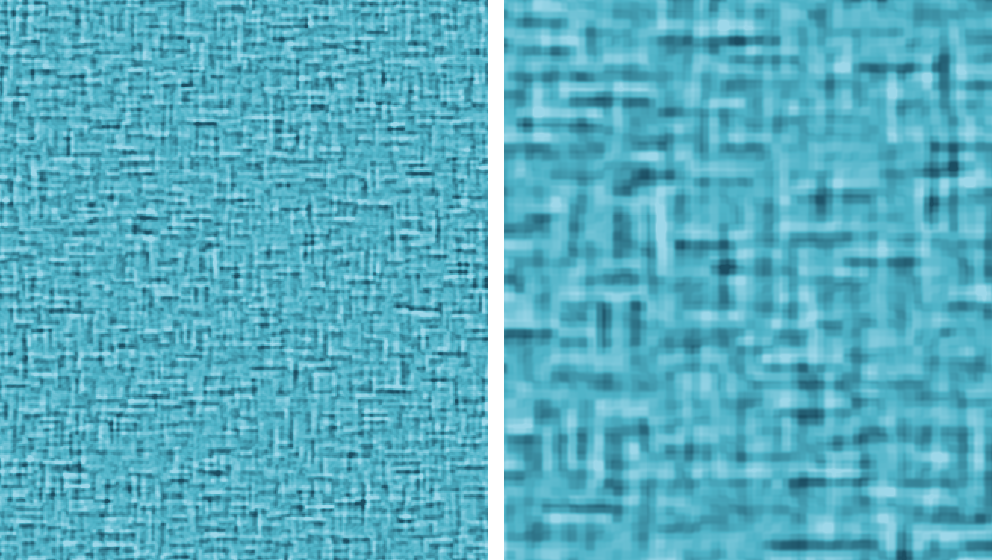
Left: the whole. Right: its middle third, enlarged.
Write a Shadertoy shader that draws this texture.

```glsl
vec3 hash3(vec2 cell, float seed) {
    vec3 k = vec3(dot(cell, vec2(127.1, 311.7)),
                  dot(cell, vec2(269.5, 183.3)),
                  dot(cell, vec2(419.2, 371.9)));
    return fract(sin(k + seed * 17.3) * 43758.5);
}

// Embossed dashes along x: a lit upper side and a shaded lower side
float threads(vec2 p, float seed) {
    vec2 cellSize = vec2(8.5, 2.3);
    vec2 home = floor(p / cellSize);
    float relief = 0.0;
    for (int j = -1; j <= 1; j++) {
        for (int i = -1; i <= 1; i++) {
            vec2 cell = home + vec2(i, j);
            vec3 place = hash3(cell, seed);
            vec3 form = hash3(cell, seed + 5.0);
            vec2 d = p - (cell + place.xy) * cellSize;
            float halfLength = mix(1.8, 5.5, form.x);
            float across = d.y / mix(0.85, 1.3, form.y);
            float along = 1.0 - smoothstep(halfLength - 0.9, halfLength + 0.5, abs(d.x));
            float strength = 0.2 + 1.3 * place.z * place.z;
            float side = form.z < 0.2 ? -1.0 : 1.0;
            relief += side * strength * along * 2.33 * across * exp(-across * across);
        }
    }
    return relief;
}

void mainImage(out vec4 fragColor, in vec2 fragCoord) {
    // Soft staircase gives the cloth its small square grains
    vec2 p = fragCoord / iResolution.y * 190.0;
    vec2 grain = floor(p);
    p = grain + smoothstep(0.1, 0.9, p - grain);

    // Two layers of threads in each direction
    float relief = 0.0;
    for (int i = 0; i < 2; i++) {
        float layer = float(i);
        vec2 shift = layer * vec2(3.7, 1.3);
        relief += 0.95 * threads(p + shift, layer + 1.0);
        relief += 0.75 * threads(p.yx + shift, layer + 11.0);
    }

    // Fine unevenness of the fibres
    relief += 0.25 * sin(p.x * 1.7 + 2.0 * sin(p.y * 0.9))
                   * sin(p.y * 1.9 + 2.0 * sin(p.x * 0.7));
    relief = clamp(relief, -3.0, 2.2);

    vec3 cloth = vec3(0.305, 0.70, 0.78);
    vec3 lit = vec3(0.14, 0.065, 0.06);
    vec3 shade = vec3(0.067, 0.132, 0.132);
    vec3 color = cloth + max(relief, 0.0) * lit + min(relief, 0.0) * shade;
    fragColor = vec4(color, 1.0);
}
```
